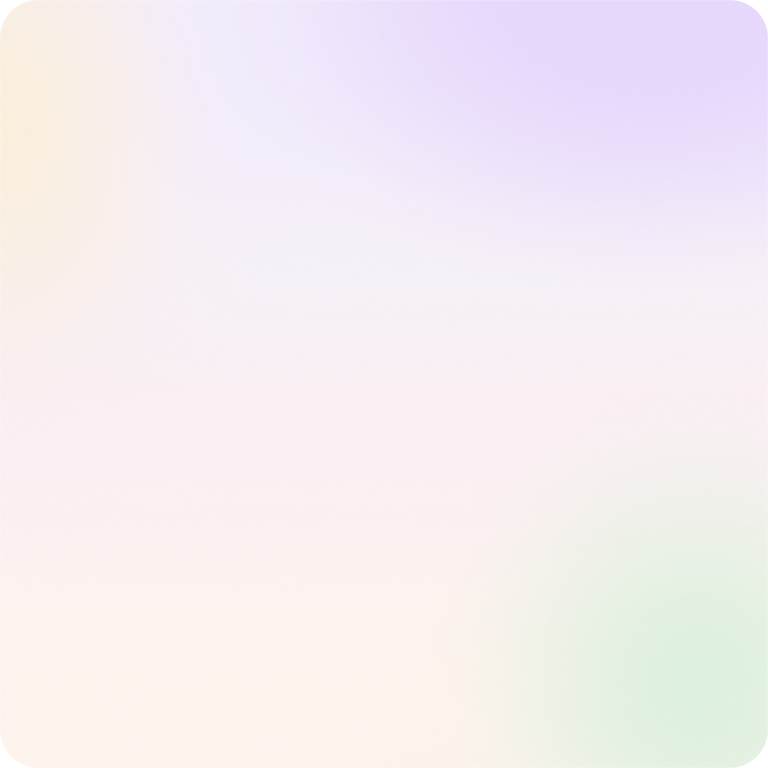
A Shadertoy shader for this background:

```glsl
float hash(vec2 p) {
    return fract(sin(dot(p, vec2(12.9898, 78.233))) * 43758.5453);
}

// Signed distance to a rounded box centred on the origin
float roundedBox(vec2 p, vec2 halfSize, float radius) {
    vec2 q = abs(p) - halfSize + radius;
    return length(max(q, 0.0)) + min(max(q.x, q.y), 0.0) - radius;
}

// Soft elliptical falloff: 1 within the core, 0 beyond the radii
float glow(vec2 p, vec2 center, vec2 radii, float core) {
    return 1.0 - smoothstep(core, 1.0, length((p - center) / radii));
}

// Vertical wash from peach through pink to lilac
vec3 wash(float y) {
    const vec3 peach = vec3(0.994, 0.953, 0.930);
    const vec3 pink  = vec3(0.980, 0.938, 0.953);
    const vec3 mist  = vec3(0.963, 0.940, 0.967);
    const vec3 lilac = vec3(0.949, 0.923, 0.986);
    vec3 color = mix(peach, pink, smoothstep(0.10, 0.46, y));
    color = mix(color, mist, smoothstep(0.45, 0.63, y));
    return mix(color, lilac, smoothstep(0.60, 0.92, y));
}

void mainImage(out vec4 fragColor, in vec2 fragCoord) {
    const vec3 violet = vec3(0.902, 0.845, 0.987);
    const vec3 blush  = vec3(0.975, 0.935, 0.945);
    const vec3 cream  = vec3(0.978, 0.937, 0.865);
    const vec3 mint   = vec3(0.870, 0.942, 0.873);
    const vec3 paper  = vec3(1.0);

    vec2 uv = fragCoord / iResolution.xy;
    float aspect = iResolution.x / iResolution.y;

    // Base wash and coloured glows
    vec3 color = wash(uv.y);
    color = mix(color, violet, glow(uv, vec2(0.85, 1.03), vec2(0.61, 0.43), 0.24));
    color = mix(color, blush, 0.9 * glow(uv, vec2(0.0, 0.75), vec2(0.36, 0.50), 0.25));
    color = mix(color, cream, glow(uv, vec2(-0.02, 0.84), vec2(0.30, 0.42), 0.0));
    color = mix(color, cream, 0.25 * glow(uv, vec2(0.57, -0.03), vec2(0.18, 0.09), 0.0));
    color = mix(color, mint, glow(uv, vec2(0.91, 0.11), vec2(0.38, 0.41), 0.0));

    // Fine grain to hide banding
    color += (hash(floor(uv * 512.0)) - 0.5) / 255.0;

    // Rounded card on white
    vec2 scale = vec2(aspect, 1.0);
    float edge = roundedBox((uv - 0.5) * scale, 0.5 * scale, 0.05);
    float softness = 1.0 / iResolution.y;
    color = mix(color, paper, smoothstep(-softness, softness, edge));

    fragColor = vec4(color, 1.0);
}
```
